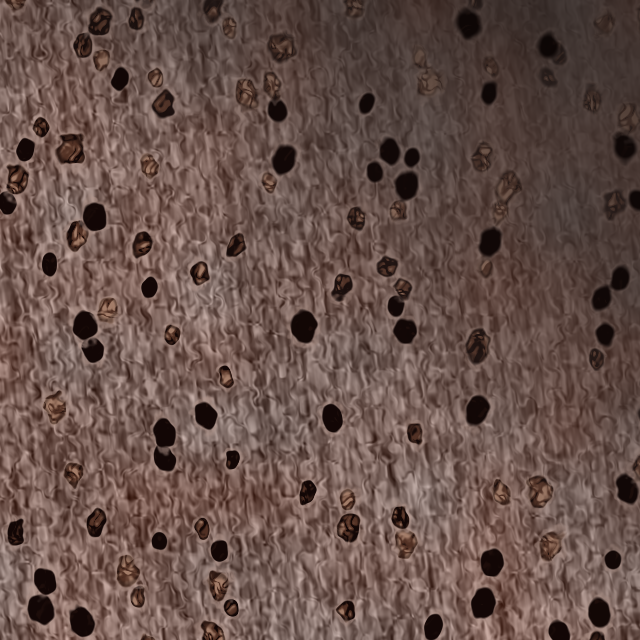
Reproduce this texture procedurally as a WebGL 1 fragment shader.

```glsl
precision highp float;
// Polished end grain of hardwood: fine slanted fibres pierced by open and filled pores.

#define CELLS 10.0        // pore groups across the canvas
#define GROUP_CHANCE 0.8  // share of cells holding a group
#define PAIR_CHANCE 0.42  // share of groups with a second pore
#define OPEN_SHARE 0.4    // share of pores that are empty and black
#define PORE_SIZE 0.0178  // mean pore radius
#define RIM_WIDTH 0.5     // pale rim, in pore radii
#define FIBRE_SLANT 0.11  // sideways drift of the fibres
#define FIBRE_CONTRAST 0.26
#define GRAIN_CONTRAST 0.36

uniform vec2 u_resolution;

const vec3 PORE_BLACK = vec3(0.07, 0.025, 0.02);
const vec3 RESIN_BROWN = vec3(0.32, 0.19, 0.14);
const vec3 RESIN_TAN = vec3(0.64, 0.49, 0.41);
const vec3 RIM_PALE = vec3(0.70, 0.59, 0.55);

float hash(vec2 p) {
  return fract(sin(dot(p, vec2(127.1, 311.7))) * 43758.5453);
}

float noise(vec2 p) {
  vec2 i = floor(p), f = fract(p);
  f = f * f * (3.0 - 2.0 * f);
  return mix(mix(hash(i), hash(i + vec2(1.0, 0.0)), f.x),
             mix(hash(i + vec2(0.0, 1.0)), hash(i + vec2(1.0, 1.0)), f.x), f.y);
}

vec2 rotate(vec2 p, float angle) {
  float c = cos(angle), s = sin(angle);
  return vec2(c * p.x - s * p.y, s * p.x + c * p.y);
}

// Shadow and loss of focus towards the upper right corner.
float cornerFade(vec2 p) {
  return smoothstep(0.5, 1.3, 0.75 * p.x + 0.75 * p.y - 0.1);
}

vec3 woodColor(vec2 p, float blur) {
  vec2 g = vec2(p.x + FIBRE_SLANT * p.y, p.y);
  float streak = noise(g * vec2(190.0, 13.0)) - 0.5;
  float fibre = noise(g * vec2(230.0, 48.0) + 31.0) - 0.5;
  vec2 warp = vec2(noise(g * 70.0), noise(g * 70.0 + 53.0)) * 2.5;
  float grain = noise(g * vec2(185.0, 95.0) + warp) - 0.5;
  float band = noise(g * vec2(24.0, 2.0) + 11.0) - 0.5;
  float cloud = noise(p * 5.0 + 7.0) - 0.5;
  float detail = FIBRE_CONTRAST * (0.6 * streak + 0.7 * fibre) + GRAIN_CONTRAST * grain;
  float tone = 0.475 + detail * (1.0 - 0.75 * blur) + 0.06 * band + 0.05 * cloud;
  float warmth = 1.0 + 0.5 * (noise(p * 9.0 + 19.0) - 0.5);
  return vec3(tone) - vec3(0.0, 0.10, 0.13) * warmth;
}

// Lays one pore with its rim over the color; q is the offset from its centre.
vec3 addPore(vec3 color, vec2 q, vec2 id, vec3 rough, float blur) {
  float size = PORE_SIZE * mix(0.72, 1.2, hash(id + 3.1));
  vec2 radii = size * vec2(mix(0.8, 0.98, hash(id + 5.7)), 1.2);
  q = rotate(q, 0.8 * (hash(id + 8.3) - 0.5)) / radii;
  float isOpen = step(hash(id + 12.9), OPEN_SHARE);
  float d = length(q) - 1.0 + (rough.x - 0.5) * mix(0.55, 0.3, isOpen);
  float soft = mix(0.09, 0.3, blur);

  // Ragged pale rim
  float rim = 1.0 - smoothstep(0.08, RIM_WIDTH, d + 0.55 * (rough.y - 0.5));
  color = mix(color, RIM_PALE, rim * mix(0.75, 0.25, blur) * (0.5 + 0.5 * rough.z));

  // Crumpled resin with dark gaps, or an empty hole
  float pale = hash(id + 17.3);
  float crumple = rough.z + 0.5 * (pale - 0.5) + 0.22 * (rough.y - 0.5);
  vec3 resin = mix(PORE_BLACK, RESIN_BROWN, smoothstep(0.12, 0.4, crumple));
  resin = mix(resin, RESIN_TAN, smoothstep(0.42, 0.85, crumple));
  float outline = smoothstep(0.3, 0.0, abs(d + 0.12)) * (0.85 - 0.5 * pale);
  resin = mix(resin, PORE_BLACK, outline);
  float glint = 0.14 * smoothstep(0.65, 0.95, rough.z);
  vec3 fill = mix(resin, PORE_BLACK + glint * RESIN_BROWN, isOpen);
  float faded = mix(1.0, mix(0.55, 0.95, isOpen), blur);
  return mix(color, fill, faded * (1.0 - smoothstep(-soft, soft, d)));
}

void main() {
  vec2 p = gl_FragCoord.xy / u_resolution.y;
  float blur = cornerFade(p);
  vec3 color = woodColor(p, blur);

  // Shared roughness: edge wobble, rim raggedness, crumpled folds
  vec2 fold = p * vec2(120.0, 95.0) + 2.0 * noise(p * 60.0);
  vec3 rough = vec3(noise(p * 85.0 + 41.0), noise(p * 135.0 + 67.0),
                    abs(2.0 * noise(fold) - 1.0) * 0.75 + 0.35 * noise(fold * 1.9));

  // Pores scattered singly or in stacked pairs
  vec2 home = floor(p * CELLS);
  for (int y = -1; y <= 1; y++) {
    for (int x = -1; x <= 1; x++) {
      vec2 id = home + vec2(float(x), float(y));
      if (hash(id + 0.37) > GROUP_CHANCE) continue;
      vec2 jitter = 0.1 + 0.8 * vec2(hash(id + 21.4), hash(id + 35.8));
      vec2 q = p - (id + jitter) / CELLS;
      color = addPore(color, q, id, rough, blur);
      if (hash(id + 44.6) < PAIR_CHANCE) {
        vec2 gap = rotate(vec2(0.0, 2.35 * PORE_SIZE), 1.6 * (hash(id + 52.2) - 0.5));
        color = addPore(color, q - gap, id + 0.53, rough, blur);
      }
    }
  }

  color *= 1.0 - 0.42 * blur;
  color *= 1.0 - 0.1 * smoothstep(0.75, 1.0, p.y);
  gl_FragColor = vec4(clamp(color, 0.0, 1.0), 1.0);
}
```
